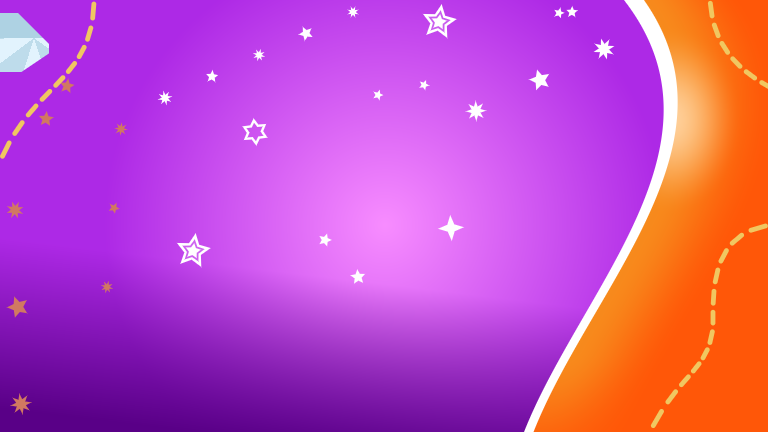
This background is drawn by a WebGL 1 fragment shader. Its source:

```glsl
precision highp float;
// A violet sky with a soft central glow and hand-cut stars, bounded on the right
// by a white ribbon and an orange field. Shapes are distance functions; stars run
// in short rows, and dashed trails follow cubic curves. The canvas is 4.32 units high.
uniform vec2 u_resolution;

#define HEIGHT 4.32
#define GLOW_CENTER vec2(3.85, 2.07)
#define GLOW_RADIUS 2.8
#define SHADE_HEIGHT 1.7
#define DASH_FILL 0.28
#define DASH_WIDTH 0.024
#define VIOLET vec3(0.68, 0.16, 0.90)
#define PINK vec3(0.97, 0.55, 1.00)
#define NIGHT vec3(0.35, 0.00, 0.53)
#define ORANGE vec3(1.00, 0.34, 0.03)
#define COPPER vec3(0.82, 0.47, 0.38)
#define GOLD vec3(0.94, 0.78, 0.38)

const float PI = 3.14159;
float pixel;

float hash(vec2 p) {
  vec3 q = fract(vec3(p.xyx) * 0.1031);
  q += dot(q, q.yzx + 33.33);
  return fract((q.x + q.y) * q.z);
}

float fill(float d) { return clamp(0.5 - d / pixel, 0.0, 1.0); }

// Signed distance to a star's edges, with one arm folded onto the x axis.
float star(vec2 p, float radius, float arms, float inner, float turn) {
  float sector = PI / arms;
  float angle = atan(p.x, p.y + 1e-5) + turn;
  angle = abs(mod(angle + sector, 2.0 * sector) - sector);
  vec2 q = length(p) * vec2(cos(angle), sin(angle)) - vec2(radius, 0.0);
  vec2 edge = radius * (inner * vec2(cos(sector), sin(sector)) - vec2(1.0, 0.0));
  return dot(q, normalize(vec2(edge.y, -edge.x)));
}

// A row of up to five stars, alternating the given arm count with five arms.
float starRow(vec2 p, vec2 start, vec2 stride, float count, float radius, float arms) {
  float mask = 0.0;
  for (int i = 0; i < 5; i++) {
    float k = float(i);
    if (k >= count) break;
    vec2 center = start + stride * k;
    float seed = hash(center * 10.0);
    float n = mod(k, 2.0) < 0.5 ? arms : 5.0;
    float size = radius * (0.85 + 0.3 * seed);
    mask = max(mask, fill(star(p - center, size, n, 0.48, seed - 0.5)));
  }
  return mask;
}

// A solid star with a smaller star scored into it.
float scoredStar(vec2 p, float radius) {
  float body = fill(star(p, radius, 5.0, 0.49, -0.15));
  float score = abs(star(p, radius * 0.55, 5.0, 0.52, -0.15)) - 0.009;
  return body * (1.0 - 0.85 * fill(score));
}

float segment(vec2 p, vec2 a, vec2 b) {
  vec2 ab = b - a;
  return length(p - a - ab * clamp(dot(p - a, ab) / dot(ab, ab), 0.0, 1.0));
}

vec2 cubic(vec2 a, vec2 b, vec2 c, vec2 d, float t) {
  float s = 1.0 - t;
  return s * s * (s * a + 3.0 * t * b) + t * t * (3.0 * s * c + t * d);
}

float dashes(vec2 p, vec2 a, vec2 b, vec2 c, vec2 d, float count) {
  float nearest = 10.0;
  for (int i = 0; i < 9; i++) {
    if (float(i) >= count) break;
    float t = (float(i) + 0.5) / count;
    float h = DASH_FILL / count;
    nearest = min(nearest, segment(p, cubic(a, b, c, d, t - h), cubic(a, b, c, d, t + h)));
  }
  return fill(nearest - DASH_WIDTH);
}

vec3 sky(vec2 p) {
  float glow = clamp(1.0 - length(p - GLOW_CENTER) / GLOW_RADIUS, 0.0, 1.0);
  float shade = clamp(1.0 - (p.y + 0.12 * (p.x - 2.0)) / SHADE_HEIGHT, 0.0, 1.0);
  return mix(mix(VIOLET, PINK, glow), NIGHT, shade);
}

vec3 orangeField(vec2 p, float offset) {
  float amber = smoothstep(1.0, 0.0, offset) * smoothstep(-0.5, 0.8, p.y);
  float light = smoothstep(0.85, 0.0, length((p - vec2(6.72, 3.12)) * vec2(1.2, 0.9)));
  vec3 color = mix(ORANGE, vec3(0.97, 0.54, 0.11), amber);
  return mix(color, vec3(1.0, 0.84, 0.65), 0.9 * light);
}

// A cut stone whose facets fan out from one point.
void drawGem(inout vec3 color, vec2 p) {
  float d = max(p.y - 4.19, 3.60 - p.y);
  d = max(d, max(p.x - 0.49, dot(p, vec2(0.707)) - 3.09));
  d = max(d, dot(p, vec2(0.56, -0.83)) + 2.868);
  vec2 q = p - vec2(0.34, 3.94);
  float facet = mod(floor(atan(q.y, q.x) * 1.6), 2.0);
  float tone = q.y > 0.0 ? 0.1 : 0.35 + 0.6 * facet;
  color = mix(color, mix(vec3(0.66, 0.81, 0.88), vec3(0.90, 0.96, 1.0), tone), fill(d));
}

void main() {
  pixel = HEIGHT / u_resolution.y;
  vec2 p = gl_FragCoord.xy * pixel;
  vec3 color = sky(p);

  // Copper stars at the left.
  float copper = starRow(p, vec2(1.21, 3.03), vec2(-0.07, -0.79), 3.0, 0.065, 8.0);
  copper = max(copper, starRow(p, vec2(0.67, 3.46), vec2(-0.21, -0.33), 2.0, 0.08, 5.0));
  copper = max(copper, starRow(p, vec2(0.15, 2.22), vec2(0.03, -0.97), 3.0, 0.10, 8.0));
  color = mix(color, COPPER, copper);

  // White stars: small rows, then the large ones.
  float white = starRow(p, vec2(1.65, 3.34), vec2(0.47, 0.215), 5.0, 0.065, 8.0);
  white = max(white, starRow(p, vec2(3.78, 3.37), vec2(0.46, 0.10), 2.0, 0.06, 5.0));
  white = max(white, starRow(p, vec2(4.76, 3.21), vec2(0.64, 0.31), 3.0, 0.10, 8.0));
  white = max(white, starRow(p, vec2(3.25, 1.92), vec2(0.33, -0.37), 2.0, 0.075, 5.0));
  white = max(white, starRow(p, vec2(5.59, 4.19), vec2(0.13, 0.01), 2.0, 0.06, 5.0));
  white = max(white, scoredStar(p - vec2(4.39, 4.10), 0.18));
  white = max(white, scoredStar(p - vec2(1.93, 1.81), 0.18));
  white = max(white, fill(abs(star(p - vec2(2.55, 3.0), 0.115, 6.0, 0.6, 0.1)) - 0.012));
  white = max(white, fill(star(p - vec2(4.51, 2.04), 0.13, 4.0, 0.38, 0.06)));
  color = mix(color, vec3(1.0), white);

  // Ribbon edge as a cubic in height, widening toward the top.
  float y = p.y;
  float edge = 5.24 + y * (0.3949 + y * (0.1581 - 0.04536 * y));
  float width = 0.095 + 0.0013 * y * y * y;
  float slope = 0.3949 + y * (0.3162 - 0.1361 * y);
  float offset = p.x - edge;
  float scale = inversesqrt(1.0 + slope * slope);
  color = mix(color, vec3(1.0), fill(-offset * scale));
  color = mix(color, orangeField(p, offset - width), fill((width - offset) * scale));

  // Dashed trails and the stone.
  float trail = dashes(p, vec2(0.94, 4.34), vec2(0.94, 3.5), vec2(0.33, 3.5), vec2(0.0, 2.7), 9.0);
  trail = max(trail, dashes(p, vec2(7.1, 4.34), vec2(7.12, 3.85), vec2(7.4, 3.6), vec2(7.75, 3.42), 6.0));
  trail = max(trail, dashes(p, vec2(7.72, 2.07), vec2(7.1, 2.0), vec2(7.13, 1.4), vec2(7.13, 1.05), 6.0));
  trail = max(trail, dashes(p, vec2(7.13, 1.05), vec2(7.08, 0.6), vec2(6.8, 0.6), vec2(6.5, 0.0), 6.0));
  color = mix(color, GOLD, trail);
  drawGem(color, p);
  gl_FragColor = vec4(color, 1.0);
}
```
